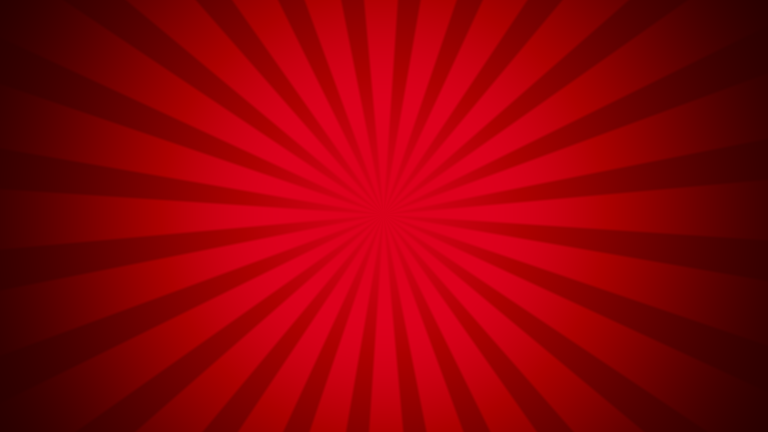
Write a WebGL 1 fragment shader that draws this background.

```glsl
precision highp float;
// Red sunburst: evenly spaced dark rays fan out from the middle of the canvas
// over a crimson glow. Both tones fall off with distance by their own curve,
// so the rays start faint, deepen, then melt into the vignette at the sides.

#define RAY_COUNT 24.0
#define RAY_SHARE 0.40
#define RAY_TURN 0.012
#define RAY_SOFTNESS 0.0045
#define CENTER_OFFSET vec2(-0.001, 0.003)
#define GLOW_RANGE vec2(0.22, 1.10)
#define SHADE_RANGE vec2(-0.02, 1.12)
#define GLOW_RED 0.87
#define SHADE_RED 0.83
#define EDGE_RED 0.145

uniform vec2 u_resolution;

const float TAU = 6.2831853;

// Coverage of the dark rays, with edges softened by a fixed width.
float rayMask(vec2 p, float radius) {
  float sector = TAU / RAY_COUNT;
  float phase = fract((atan(p.y, p.x) - RAY_TURN) / sector);
  float angleToEdge = (0.5 * RAY_SHARE - abs(phase - 0.5)) * sector;
  float edgeDistance = angleToEdge * radius;
  float softness = max(RAY_SOFTNESS, 1.0 / u_resolution.y);
  return smoothstep(-softness, softness, edgeDistance);
}

// Red level that drops from the middle to the shared edge tone.
float falloff(float middleRed, vec2 range, float radius) {
  return mix(middleRed, EDGE_RED, smoothstep(range.x, range.y, radius));
}

// Deep red gains a little blue as it brightens toward crimson.
vec3 crimson(float red) {
  return vec3(red, 0.0, max(0.0, 0.6 * (red - 0.68)));
}

void main() {
  // Centred coordinates, one unit per canvas height
  vec2 p = (gl_FragCoord.xy - 0.5 * u_resolution) / u_resolution.y - CENTER_OFFSET;
  float radius = length(p);

  // Tones of the glow and of the rays
  float glow = falloff(GLOW_RED, GLOW_RANGE, radius);
  float shade = min(falloff(SHADE_RED, SHADE_RANGE, radius), glow);

  vec3 color = mix(crimson(glow), crimson(shade), rayMask(p, radius));
  gl_FragColor = vec4(color, 1.0);
}
```
